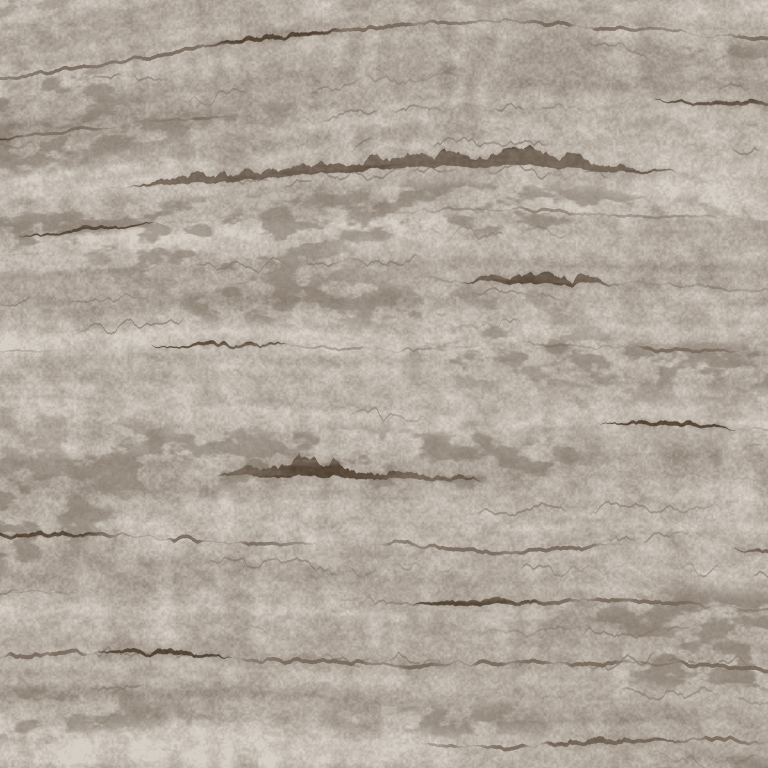
Write a Shadertoy shader that draws this texture.

```glsl
const vec3 STONE_DARK = vec3(0.595, 0.550, 0.505);
const vec3 STONE_LIGHT = vec3(0.815, 0.785, 0.750);
const vec3 STAIN = vec3(0.500, 0.450, 0.400);
const vec3 CAVITY_SHADE = vec3(0.450, 0.395, 0.340);
const vec3 CAVITY_DEEP = vec3(0.320, 0.262, 0.205);

const float MEAN_TONE = 0.62;
const float BAND_CONTRAST = 1.15;
const float LAMINA_CONTRAST = 0.24;
const float FLUTE_CONTRAST = 0.34;
const float LUMP_CONTRAST = 0.45;
const float RELIEF_CONTRAST = 0.50;
const float GRAIN_CONTRAST = 0.62;
const int ROWS = 12;
const float CRACKLET_ROWS = 25.0;
const float SEAM_WIDTH = 0.0017;
const float EDGE = 0.0010;

float hash(vec2 p) {
    vec3 q = fract(p.xyx * vec3(0.1031, 0.1030, 0.0973));
    q += dot(q, q.yzx + 33.33);
    return fract((q.x + q.y) * q.z);
}

float noise(vec2 p) {
    vec2 cell = floor(p);
    vec2 f = fract(p);
    f = f * f * (3.0 - 2.0 * f);
    float low = mix(hash(cell), hash(cell + vec2(1, 0)), f.x);
    float high = mix(hash(cell + vec2(0, 1)), hash(cell + vec2(1, 1)), f.x);
    return mix(low, high, f.y);
}

float fbm(vec2 p) {
    float sum = 0.0;
    float weight = 0.533;
    for (int i = 0; i < 4; i++) {
        sum += weight * noise(p);
        p = p * 2.03 + vec2(17.3, 9.1);
        weight *= 0.5;
    }
    return sum;
}

// Height within the strata: level below, drooping to the left near the top
float strataHeight(vec2 uv) {
    float droop = 0.12 * smoothstep(0.45, 0.90, uv.y) * (uv.x - 0.78) * (uv.x - 0.78);
    float sway = noise(vec2(uv.x * 3.5, uv.y * 5.0)) - 0.5;
    return uv.y + droop + 0.012 * (uv.x - 0.5) - 0.014 * sway;
}

// Banded, fluted and lumpy stone with pale grain
float stoneTone(vec2 uv, float s) {
    float scallop = 0.012 * (fbm(vec2(uv.x * 38.0, s * 14.0)) - 0.5);
    float bands = fbm(vec2(uv.x * 0.8, (s + scallop) * 20.0) + 40.0) - 0.5;
    float laminae = noise(vec2(uv.x * 2.5, (s + 0.5 * scallop) * 85.0)) - 0.5;
    float flutes = noise(vec2(uv.x * 52.0 + 2.0 * noise(uv * 9.0), s * 17.0)) - 0.5;
    flutes *= 0.3 + 1.2 * noise(vec2(uv.x * 3.0, s * 16.0) + 70.0);
    float lumps = fbm(vec2(uv.x * 26.0, s * 42.0) + 11.0);
    vec2 knob = vec2(uv.x * 44.0, s * 52.0) + 60.0;
    float relief = fbm(knob) - fbm(knob + vec2(0.1, 0.45));
    float grain = 0.5 * noise(uv * 245.0) + 0.5 * noise(uv * 430.0 + 5.0) - 0.5;
    return MEAN_TONE + BAND_CONTRAST * bands + LAMINA_CONTRAST * laminae
        + FLUTE_CONTRAST * flutes + LUMP_CONTRAST * (lumps - 0.5)
        + RELIEF_CONTRAST * relief + GRAIN_CONTRAST * grain;
}

// Small ragged pits gathered along some layers
float stainMask(vec2 uv, float s) {
    float zone = smoothstep(0.48, 0.78, noise(vec2(uv.x * 3.2, s * 15.0) + 23.0));
    float pits = fbm(vec2(uv.x * 30.0, s * 56.0) + 90.0);
    return zone * smoothstep(0.47, 0.63, pits);
}

// Faint, short, jagged cracks between the main rows
float crackletMask(vec2 uv, float s) {
    float row = floor(s * CRACKLET_ROWS);
    float jag = 0.9 * (fbm(vec2(uv.x * 48.0, row * 7.7)) - 0.5);
    float d = (fract(s * CRACKLET_ROWS) - 0.5 + jag) / CRACKLET_ROWS;
    float presence = smoothstep(0.56, 0.80, noise(vec2(uv.x * 6.0, row * 3.3)));
    presence *= smoothstep(0.25, 0.55, noise(vec2(uv.x * 36.0, row * 5.1)));
    return presence * (1.0 - smoothstep(0.0004, 0.0024, abs(d)));
}

// x: jagged seam, y: open cavity, z: soft shadow around the cavity
vec3 rowMasks(vec2 uv, float s, int row) {
    float id = float(row);
    float size = pow(fract(id * 0.618 + 0.42), 6.0);
    float center = fract(id * 0.414 + 0.80);
    float halfLength = 0.09 + 0.34 * size * size;
    float ragged = fbm(vec2(uv.x * 62.0, id * 7.3));
    float wander = 0.012 * (noise(vec2(uv.x * 6.0, id * 5.7)) - 0.5);
    float level = (id + 0.35 + 0.4 * hash(vec2(id, 3.0))) / float(ROWS);
    float d = s - level - wander - 0.012 * (ragged - 0.5);

    float presence = smoothstep(0.42, 0.75, noise(vec2(uv.x * 4.5, id * 3.1 + 8.0)));
    float gaps = smoothstep(0.18, 0.60, noise(vec2(uv.x * 33.0, id * 9.7)));
    float width = SEAM_WIDTH * presence * gaps;
    float seam = presence * mix(0.3, 1.0, gaps);
    seam *= 1.0 - smoothstep(width, width + 1.6 * EDGE, abs(d));

    // Rough roof over a smoother floor
    float along = (fract(uv.x - center + 0.5) - 0.5) / halfLength;
    float profile = max(0.0, 1.0 - along * along);
    float swell = 0.2 + 1.2 * noise(vec2(uv.x * 8.0, id * 2.3));
    float roof = (0.004 + 0.026 * size) * profile * swell * (0.1 + 1.8 * ragged);
    float depth = max(d - roof, -d - 0.0022 * profile);
    float inside = smoothstep(0.0, 0.12, profile);
    float cavity = inside * (1.0 - smoothstep(-EDGE, EDGE, depth));
    float shadow = inside * exp(-max(depth, 0.0) * 260.0);
    return vec3(seam, cavity, shadow);
}

void mainImage(out vec4 fragColor, in vec2 fragCoord) {
    vec2 uv = fragCoord / iResolution.xy;
    float s = strataHeight(uv);
    vec3 color = mix(STONE_DARK, STONE_LIGHT, clamp(stoneTone(uv, s), -0.2, 1.1));
    color = mix(color, STAIN, 0.55 * stainMask(uv, s));
    color = mix(color, STAIN, 0.60 * crackletMask(uv, s));

    vec3 masks = vec3(0.0);
    for (int row = 0; row < ROWS; row++) {
        masks = max(masks, rowMasks(uv, s, row));
    }
    color = mix(color, STAIN, 0.25 * masks.z);
    color = mix(color, CAVITY_SHADE, 0.85 * masks.x);

    float gloom = smoothstep(0.30, 0.68, fbm(vec2(uv.x * 7.0, s * 70.0) + 31.0));
    vec3 hollow = mix(CAVITY_SHADE, CAVITY_DEEP, gloom);
    hollow += 0.06 * (noise(uv * 245.0) - 0.5);
    color = mix(color, hollow, 0.94 * masks.y);
    fragColor = vec4(color, 1.0);
}
```
